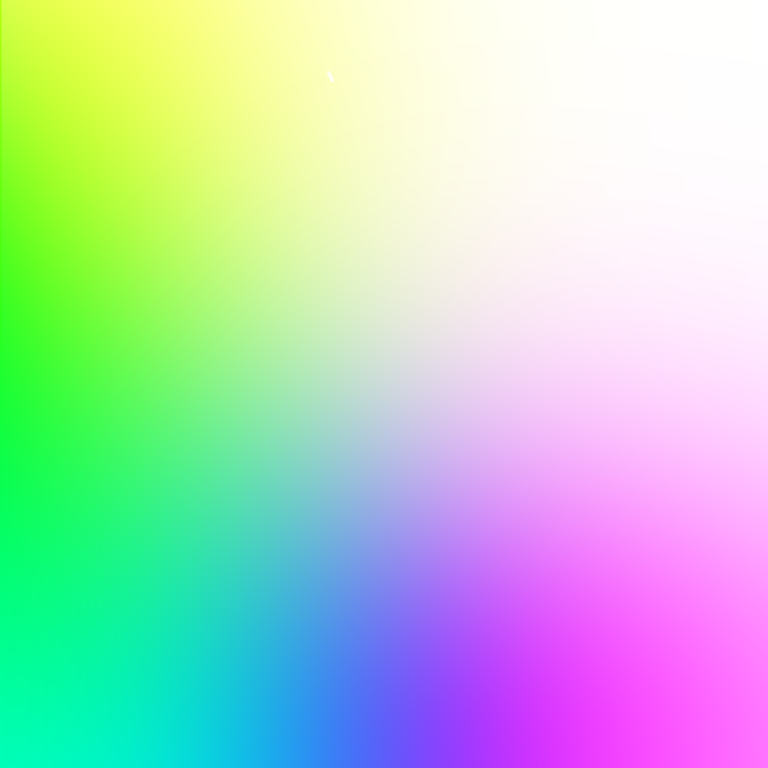
Give the GLSL for this background, as a WebGL 2 fragment shader.

```glsl
#version 300 es
precision highp float;

#define RED_SPREAD vec3(7.2, 8.5, 1.8)
#define GREEN_CENTRE_X 0.68
#define GREEN_DEPTH 0.80
#define BLUE_CENTRE_Y 0.70
#define BLUE_DEPTH 0.88
#define RIM_WIDTH 0.002
#define SPECK_RADIUS 0.0022

uniform vec2 u_resolution;
out vec4 fragColor;

// Red is absorbed around the lower left corner.
float redLoss(vec2 p) {
    vec2 q = p * p;
    return exp(-dot(RED_SPREAD, vec3(q.x * q.x, p.x * q.y, q.y * q.y)));
}

// Green is absorbed along the bottom, more steeply to the left.
float greenLoss(vec2 p) {
    float u = GREEN_CENTRE_X - p.x;
    float across = u * u * (6.0 + 7.0 * u);
    return GREEN_DEPTH * exp(-across - 6.8 * pow(p.y, 2.2));
}

// Blue is absorbed along the left side, in a band that narrows downwards.
float blueLoss(vec2 p) {
    float v = p.y - BLUE_CENTRE_Y;
    float across = 6.2 + 5.0 * pow(1.0 - p.y, 3.0);
    return BLUE_DEPTH * exp(-across * p.x * p.x - 2.4 * v * v);
}

float segmentDistance(vec2 p, vec2 a, vec2 b) {
    vec2 d = b - a;
    float t = clamp(dot(p - a, d) / dot(d, d), 0.0, 1.0);
    return length(p - a - d * t);
}

void main() {
    vec2 p = gl_FragCoord.xy / u_resolution;
    float pixel = 1.0 / min(u_resolution.x, u_resolution.y);

    // White light minus the three absorbed fields
    vec3 color = 1.0 - vec3(redLoss(p), greenLoss(p), blueLoss(p));

    // Thin saturated rim on the left, strongest at the top
    float rim = 1.0 - smoothstep(RIM_WIDTH - pixel, RIM_WIDTH + pixel, p.x);
    rim *= smoothstep(0.4, 0.9, p.y);
    color *= mix(vec3(1.0), vec3(0.85, 1.0, 0.2), rim);

    // Small pale speck
    float speck = segmentDistance(p, vec2(0.428, 0.905), vec2(0.433, 0.895));
    float glint = 1.0 - smoothstep(SPECK_RADIUS - pixel, SPECK_RADIUS + pixel, speck);
    color = mix(color, vec3(1.0), 0.8 * glint);

    fragColor = vec4(clamp(color, 0.0, 1.0), 1.0);
}
```
